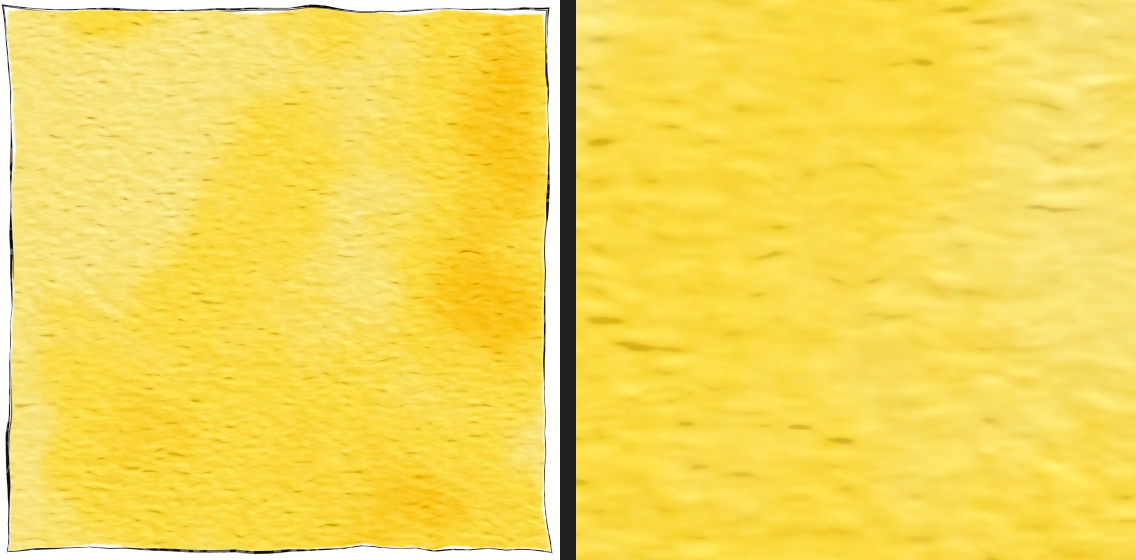
Left: the whole. Right: its middle third, enlarged.
Write a three.js fragment shader that draws this texture.

```glsl
varying vec2 vUv;

#define YELLOW vec3(0.982, 0.858, 0.258)
#define PALE vec3(0.975, 0.892, 0.480)
#define AMBER vec3(0.982, 0.765, 0.090)
#define PAPER vec3(1.0, 1.0, 0.992)
#define INK vec3(0.07, 0.06, 0.045)
#define EDGE_INSET 0.021
#define EDGE_WOBBLE 0.013
#define GRAIN_SCALE vec2(48.0, 125.0)
#define GRAIN_DEPTH 0.15
#define SOFTNESS 0.0013

float hash(vec2 p) {
  vec3 q = fract(vec3(p.xyx) * 0.1031);
  q += dot(q, q.yzx + 33.33);
  return fract((q.x + q.y) * q.z);
}

float noise(vec2 p) {
  vec2 i = floor(p), f = fract(p);
  f = f * f * (3.0 - 2.0 * f);
  float low = mix(hash(i), hash(i + vec2(1.0, 0.0)), f.x);
  float high = mix(hash(i + vec2(0.0, 1.0)), hash(i + 1.0), f.x);
  return mix(low, high, f.y);
}

float fbm(vec2 p) {
  float sum = 0.0, amp = 0.5;
  for (int i = 0; i < 5; i++) {
    sum += amp * noise(p);
    p = mat2(1.6, 1.2, -1.2, 1.6) * p + 17.3;
    amp *= 0.5;
  }
  return sum;
}

// Straight segments between random heights give a hand-cut outline
float jagged(float t, float seed) {
  float i = floor(t);
  return mix(hash(vec2(i, seed)), hash(vec2(i + 1.0, seed)), fract(t)) - 0.5;
}

float inset(float t, float seed) {
  float flare = pow(abs(2.0 * t - 1.0), 10.0);
  float wobble = jagged(t * 9.0, seed) + 0.3 * jagged(t * 31.0, seed + 5.0);
  return EDGE_INSET + EDGE_WOBBLE * wobble - 0.010 * flare;
}

// Positive inside the uneven square
float sheet(vec2 p, float seed) {
  float left = p.x - inset(p.y, seed) + 0.003;
  float right = 1.0 - p.x - inset(p.y, seed + 11.0) - 0.003;
  float bottom = p.y - inset(p.x, seed + 23.0);
  float top = 1.0 - p.y - inset(p.x, seed + 37.0) + 0.004;
  return min(min(left, right), min(bottom, top));
}

float blob(vec2 p, vec2 center, vec2 radius) {
  vec2 q = (p - center) / radius;
  return exp(-dot(q, q));
}

// Pigment density: positive is amber, negative is pale
float washDensity(vec2 p) {
  vec2 warped = p + 0.10 * (vec2(fbm(p * 4.0), fbm(p * 4.0 + 40.0)) - 0.5);
  float w = 1.5 * (fbm(warped * 4.5 + 7.0) - 0.5);
  w += 0.75 * blob(warped, vec2(0.90, 0.74), vec2(0.13, 0.22));
  w += 0.65 * blob(warped, vec2(0.92, 0.44), vec2(0.16, 0.09));
  w += 0.60 * blob(warped, vec2(0.78, 0.08), vec2(0.20, 0.10));
  w += 0.55 * blob(warped, vec2(0.18, 0.94), vec2(0.09, 0.05));
  w += 0.30 * blob(warped, vec2(0.38, 0.43), vec2(0.16, 0.12));
  w -= 0.45 * blob(warped, vec2(0.68, 0.60), vec2(0.10, 0.22));
  w -= 0.35 * blob(warped, vec2(0.26, 0.72), vec2(0.14, 0.12));
  w -= 0.80 * exp(-p.x * 15.0) + 0.5 * exp((p.x - 0.975) * 55.0);
  return w - 0.09;
}

// Relief of short, mostly horizontal paper fibres
float fibres(vec2 p) {
  vec2 q = p + 0.008 * vec2(noise(p * 30.0), noise(p * 30.0 + 9.0));
  vec2 g = q * GRAIN_SCALE;
  float relief = noise(g) - noise(g + vec2(0.2, 0.75));
  relief += 0.5 * (noise(g * 1.9 + 31.0) - noise(g * 1.9 + vec2(31.2, 31.7)));
  return relief;
}

void main() {
  vec2 p = vUv;

  // Watercolour wash
  float w = washDensity(p);
  vec3 paint = mix(YELLOW, PALE, smoothstep(0.0, 0.55, -w));
  paint = mix(paint, AMBER, smoothstep(0.05, 0.85, w));

  // Fibre shading, with darker flecks where pigment settles
  float relief = fibres(p);
  float strength = GRAIN_DEPTH * (0.5 + 0.6 * noise(p * 13.0));
  paint += relief * strength * vec3(0.30, 0.48, 0.85);
  float fleck = smoothstep(0.42, 0.85, -relief) * noise(p * 22.0 + 3.0);
  paint -= fleck * vec3(0.14, 0.15, 0.10);
  paint += (fbm(p * 75.0) - 0.5) * vec3(0.02, 0.05, 0.14);

  // Uneven paint margin inside the outline
  float d = sheet(p, 3.0);
  float gap = 0.020 * max(0.0, noise(p * 11.0 + 60.0) - 0.52);
  float cover = smoothstep(-0.001, 0.006, d - gap + 0.003 * (noise(p * 90.0) - 0.5));
  cover *= smoothstep(-SOFTNESS, SOFTNESS, d);
  vec3 color = mix(PAPER, paint, cover);

  // Ink outline of changing width, plus a broken second stroke
  float press = noise(p * 14.0 + 80.0);
  float width = mix(0.0004, 0.0034, press * press);
  float line = 1.0 - smoothstep(width - SOFTNESS, width + SOFTNESS, abs(d));
  float dry = 0.65 + 0.35 * smoothstep(0.25, 0.5, noise(p * 120.0));
  float second = sheet(p, 3.0) - 0.007 * (noise(p * 8.0 + 21.0) - 0.3);
  float stroke = 1.0 - smoothstep(0.0, 0.0022, abs(second));
  stroke *= smoothstep(0.52, 0.75, noise(p * 9.0 + 50.0));
  color = mix(color, INK, clamp(max(line * dry, 0.65 * stroke), 0.0, 1.0));

  gl_FragColor = vec4(clamp(color, 0.0, 1.0), 1.0);
}
```
